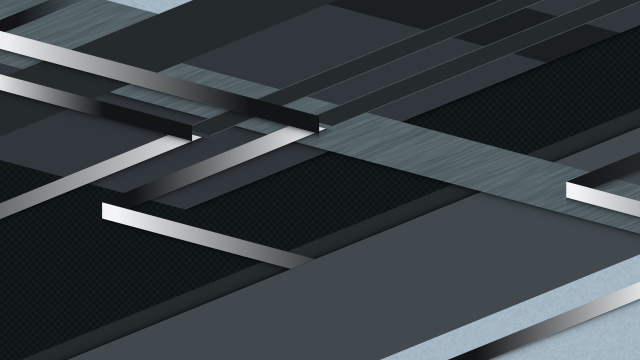
Reproduce this background procedurally as a Shadertoy shader.

```glsl
// Layered dark panels of carbon and brushed metal, crossed by folded chrome ribbons.

// Canvas height in layout units; y is measured downward from the top edge.
const float HEIGHT = 4.32;
// Slopes of the two line families that all panels follow.
const float RISE = 0.406;
const float FALL = 0.267;

const vec3 VIOLET_GREY = vec3(0.195, 0.212, 0.238);
const vec3 CHARCOAL    = vec3(0.145, 0.165, 0.172);
const vec3 INK         = vec3(0.105, 0.120, 0.128);
const vec3 CARBON      = vec3(0.068, 0.090, 0.090);
const vec3 SLATE       = vec3(0.255, 0.286, 0.306);
const vec3 STEEL       = vec3(0.330, 0.382, 0.402);
const vec3 PALE_BLUE   = vec3(0.645, 0.715, 0.765);
const vec3 CHROME_DARK = vec3(0.070, 0.080, 0.086);
const vec3 CHROME_LIT  = vec3(0.950, 0.955, 0.960);

const float WEAVE_PITCH  = 0.085;
const float WEAVE_DEPTH  = 0.020;
const float BRUSH_DEPTH  = 0.110;
const float GRAIN_DEPTH  = 0.045;
const float SHADOW_WIDTH = 0.035;

float softness; // half a pixel in layout units

float hash(vec2 p) {
    p = fract(p * vec2(0.1031, 0.1130));
    p += dot(p, p.yx + 33.33);
    return fract((p.x + p.y) * p.x * 17.0);
}

float noise(vec2 p) {
    vec2 i = floor(p), f = fract(p);
    f = f * f * (3.0 - 2.0 * f);
    return mix(mix(hash(i), hash(i + vec2(1, 0)), f.x),
               mix(hash(i + vec2(0, 1)), hash(i + vec2(1, 1)), f.x), f.y);
}

float above(float t, float lo) { return smoothstep(-softness, softness, t - lo); }
float below(float t, float hi) { return 1.0 - above(t, hi); }
float band(float t, float lo, float hi) { return above(t, lo) * below(t, hi); }
float ramp(float a, float b, float t) { return clamp((t - a) / (b - a), 0.0, 1.0); }

// Shadow that starts at an edge and fades with growing t.
float shadow(float t, float start) {
    return 0.55 * above(t, start) * exp(-max(t - start, 0.0) / SHADOW_WIDTH);
}

void paint(inout vec3 c, vec3 paintColor, float mask) { c = mix(c, paintColor, mask); }

// Chrome strip between lo and hi along t, clipped by a mask, with a drop shadow.
void ribbon(inout vec3 c, float t, float lo, float hi, float clip, float tone) {
    c *= 1.0 - shadow(t, hi) * clip;
    paint(c, mix(CHROME_DARK, CHROME_LIT, tone), band(t, lo, hi) * clip);
}

// Dark strip with fine bright edges.
void strip(inout vec3 c, float t, float lo, float hi, float clip) {
    paint(c, CHARCOAL, band(t, lo, hi) * clip);
    float rim = exp(-pow(min(abs(t - lo), abs(t - hi)) / 0.007, 2.0));
    paint(c, STEEL, 0.6 * rim * clip);
}

void mainImage(out vec4 fragColor, in vec2 fragCoord) {
    float unit = HEIGHT / iResolution.y;
    softness = 0.7 * unit;
    vec2 p = vec2(fragCoord.x, iResolution.y - fragCoord.y) * unit;
    float r = p.y + RISE * p.x; // constant along rising lines
    float f = p.y - FALL * p.x; // constant along falling lines

    // Surface materials
    vec2 w = p * 6.28318 / WEAVE_PITCH;
    vec3 carbon = CARBON + WEAVE_DEPTH * sin(w.x) * sin(w.y);
    float brush = 0.6 * noise(vec2(p.x * 2.5, r * 45.0)) + 0.4 * noise(vec2(p.x * 6.0, r * 90.0));
    vec3 steel = STEEL + BRUSH_DEPTH * (brush - 0.5);
    vec3 pale = PALE_BLUE + GRAIN_DEPTH * (noise(p * 45.0) - 0.5);

    // Broad panels
    vec3 c = VIOLET_GREY;
    paint(c, INK, band(f, -1.59, -1.0));
    float weaveMask = max(above(r, 3.42), above(f, 1.92));
    paint(c, carbon, weaveMask);
    c *= 1.0 - shadow(r, 3.42) * below(f, 1.92);
    paint(c, CHARCOAL, above(r, 4.42));
    paint(c, SLATE, above(r, 4.645));
    c *= 1.0 - shadow(-r, -4.645);
    c *= 1.0 - shadow(f, 0.755) * above(r, 1.64);
    paint(c, steel, band(f, 0.175, 0.755));
    paint(c, pale, above(r, 6.17));

    // Upper left panels
    paint(c, CHARCOAL, band(r, 0.94, 1.64));
    paint(c, steel, below(r, 0.94) * below(f, 0.755));
    paint(c, pale, below(r, 0.94) * below(f, -0.34));
    paint(c, CHROME_DARK, band(r, 0.24, 0.41) * ramp(1.1, 0.2, p.x));

    // Long strips behind the ribbons
    strip(c, r, 2.44, 2.65, below(f, 0.95));
    strip(c, r, 2.92, 3.135, below(f, 0.45));

    // Rising ribbon faces
    ribbon(c, r, 2.44, 2.63, above(f, 1.0), mix(0.40, 0.88, ramp(0.0, 2.2, p.x)));
    ribbon(c, r, 2.92, 3.13, band(f, 0.5, 2.12), 0.9 * ramp(1.6, 3.6, p.x));
    ribbon(c, r, 4.94, 5.15, below(f, 0.37), 0.08 * ramp(6.8, 7.7, p.x));
    ribbon(c, r, 6.50, 6.70, 1.0, 0.92 * ramp(5.7, 7.7, p.x));

    // Falling ribbon faces
    ribbon(c, f, 0.89, 1.08, below(p.x, 2.305), ramp(1.25, -0.1, p.x));
    ribbon(c, f, 0.37, 0.585, below(p.x, 3.83), 0.97 * ramp(3.0, 0.1, p.x));
    ribbon(c, f, 2.10, 2.295, above(p.x, 1.225) * below(r, 4.645), mix(1.0, 0.22, ramp(1.4, 3.7, p.x)));
    ribbon(c, f, 0.365, 0.555, above(p.x, 6.795), mix(1.0, 0.72, ramp(6.9, 7.7, p.x)));

    fragColor = vec4(c, 1.0);
}
```
